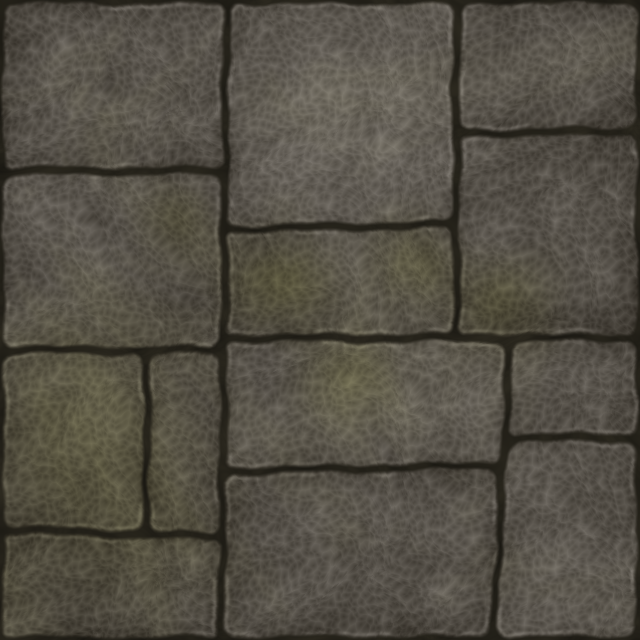
Write a WebGL 1 fragment shader that draws this texture.

```glsl
precision highp float;
// Weathered paving of thirteen irregular grey stones with dark joints and olive moss.
uniform vec2 u_resolution;

#define JOINT_HALF 0.0055
#define EDGE_SOFT 0.0035
#define WOBBLE 0.0022
#define GRAIN_CELLS 85.0
#define GRAIN 0.55
#define RIM 0.42
#define JOINT_COLOR vec3(0.135, 0.125, 0.095)
#define SHADE_COLOR vec3(0.225, 0.207, 0.178)
#define LIGHT_COLOR vec3(0.450, 0.430, 0.400)
#define MOSS_TINT vec3(0.95, 0.96, 0.76)

struct Stone { vec2 lo; vec2 hi; float id; };

float hash(float n) { return fract(sin(n * 12.9898) * 4375.85); }

vec2 hash2(vec2 c) {
  return fract(sin(vec2(dot(c, vec2(127.1, 311.7)), dot(c, vec2(269.5, 183.3)))) * 4375.85);
}

// Layered sines, each octave turned and bent by the one before
float mottle(vec2 p) {
  float sum = 0.0, amp = 0.5;
  for (int i = 0; i < 5; i++) {
    p = mat2(0.8, 0.6, -0.6, 0.8) * p * 1.8 + 1.3 * sin(p.yx * 0.9 + 2.0);
    sum += amp * sin(p.x) * sin(p.y);
    amp *= 0.65;
  }
  return sum;
}

// Distance to the nearest scattered point
float cellular(vec2 p) {
  vec2 cell = floor(p), f = fract(p);
  float nearest = 2.0;
  for (int y = -1; y <= 1; y++)
    for (int x = -1; x <= 1; x++) {
      vec2 o = vec2(float(x), float(y));
      nearest = min(nearest, length(o + hash2(cell + o) - f));
    }
  return nearest;
}

// Split a stone and keep the side that holds the point
bool cutX(inout Stone s, float x, float at) {
  bool past = x > at;
  if (past) s.lo.x = at; else s.hi.x = at;
  s.id = 2.0 * s.id + float(past);
  return past;
}

bool cutY(inout Stone s, float y, float at) {
  bool past = y > at;
  if (past) s.lo.y = at; else s.hi.y = at;
  s.id = 2.0 * s.id + float(past);
  return past;
}

Stone findStone(vec2 p) {
  Stone s = Stone(vec2(0.0), vec2(1.0), 1.0);
  if (!cutX(s, p.x, 0.346 + 0.008 * p.y)) {
    if (cutY(s, p.y, 0.453)) cutY(s, p.y, 0.733);
    else if (cutY(s, p.y, 0.173 - 0.035 * p.x)) cutX(s, p.x, 0.229);
  } else if (cutY(s, p.y, 0.472)) {
    if (cutX(s, p.x, 0.713)) cutY(s, p.y, 0.785 + 0.01 * p.x);
    else cutY(s, p.y, 0.635 + 0.02 * p.x);
  } else {
    if (cutX(s, p.x, 0.771 + 0.055 * p.y)) cutY(s, p.y, 0.316);
    else cutY(s, p.y, 0.257 + 0.02 * p.x);
  }
  return s;
}

// Signed distance to the rounded outline, negative on the stone
float stoneDistance(vec2 p, Stone s) {
  float radius = mix(0.006, 0.024, hash(s.id + 3.0));
  vec2 q = abs(p - 0.5 * (s.lo + s.hi)) - 0.5 * (s.hi - s.lo) + JOINT_HALF + radius;
  return length(max(q, 0.0)) + min(max(q.x, q.y), 0.0) - radius;
}

float spot(vec2 p, vec2 center, vec2 size) {
  vec2 q = (p - center) / size;
  return exp(-dot(q, q));
}

void main() {
  vec2 uv = gl_FragCoord.xy / u_resolution;
  float rough = mottle(uv * 19.0);
  float broad = mottle(uv * 5.0 + 4.0);

  // Stone layout with hand-cut edges
  vec2 p = uv + WOBBLE * (sin(uv.yx * 31.4 + vec2(0.0, 2.0)) + 0.6 * sin(uv.yx * 81.7));
  Stone stone = findStone(p);
  float d = stoneDistance(p, stone) + 0.0025 * rough;

  // Surface tone: mottling, grain, worn centers, damp stains
  float grain = cellular(uv * GRAIN_CELLS + 0.8 * rough) - 0.45;
  float tone = 0.60 + 0.16 * (hash(stone.id) - 0.5);
  tone += 0.22 * broad + 0.20 * rough + GRAIN * grain;
  tone += 0.15 * spot(uv, vec2(0.55, 0.80), vec2(0.20, 0.25));
  tone -= 0.32 * exp(min(d, 0.0) / 0.016);
  float damp = spot(uv, vec2(0.26, 0.51), vec2(0.13, 0.07)) + spot(uv, vec2(0.86, 0.50), vec2(0.16, 0.04));
  tone -= damp * (0.25 + 0.35 * rough);

  // Broken pale rim along the chipped edges
  float rimBand = (d + 0.005) / 0.0032;
  tone += RIM * exp(-rimBand * rimBand) * smoothstep(-0.25, 0.35, mottle(uv * 9.0 + 7.0));
  vec3 color = mix(SHADE_COLOR, LIGHT_COLOR, clamp(tone, -0.3, 1.25));

  // Moss gathers at the lower left and in a few patches
  float moss = 0.85 * spot(uv, vec2(0.08, 0.22), vec2(0.26, 0.26));
  moss += spot(uv, vec2(0.43, 0.56), vec2(0.09, 0.07)) + 0.8 * spot(uv, vec2(0.65, 0.59), vec2(0.06));
  moss += 0.8 * spot(uv, vec2(0.28, 0.66), vec2(0.06)) + 0.8 * spot(uv, vec2(0.78, 0.53), vec2(0.07));
  moss += 0.6 * spot(uv, vec2(0.54, 0.41), vec2(0.07)) + 0.35 * broad;
  color *= mix(vec3(1.0), MOSS_TINT, clamp(moss, 0.0, 1.0));

  // Joints
  vec3 joint = JOINT_COLOR * (1.0 + 0.3 * rough);
  color = mix(color, joint, smoothstep(-EDGE_SOFT, EDGE_SOFT, d));
  gl_FragColor = vec4(color, 1.0);
}
```
